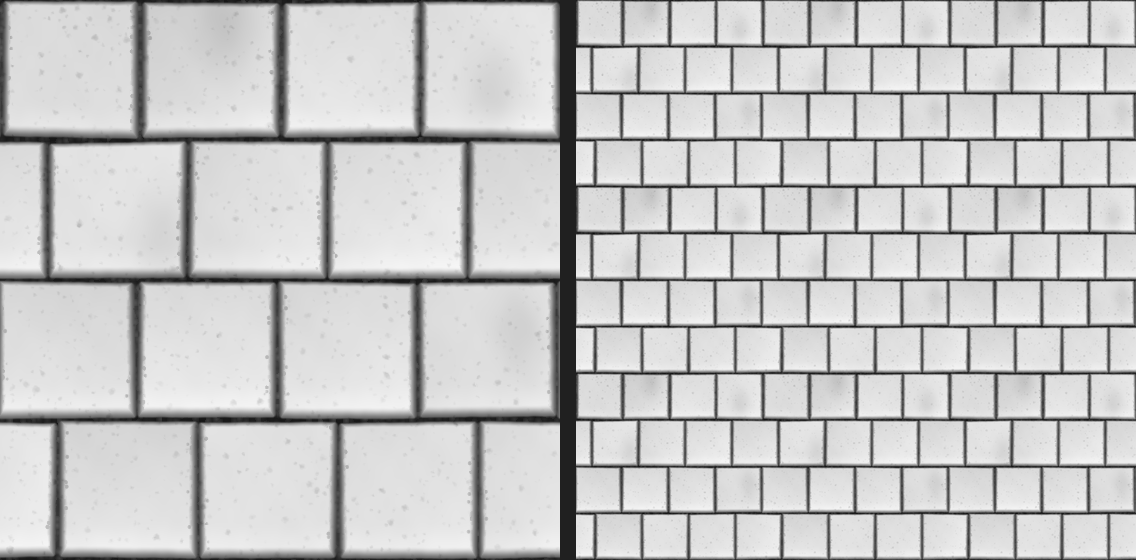
Left: one tile. Right: repeated 3 by 3.
This texture map is drawn by a Shadertoy shader. Its source:

```glsl
// Four by four glazed ceramic tiles in a staggered bond, shaded in greys.
// Each tile is a slightly skewed box with bevels lit per side; wrapped cellular
// noise chips the edges, pits the glaze and dirties the dark joints.

const float TILES = 4.0;
const float TAU = 6.2831853;

vec4 hash4(vec2 p, float seed) {
    vec4 h = fract(vec4(p.xyx, p.y + seed) * vec4(0.1031, 0.1030, 0.0973, 0.1099) + seed * 0.137);
    h += dot(h, h.wzxy + 33.33);
    return fract((h.xxyz + h.yzzw) * h.zywx);
}

// Nearest feature point on a wrapped grid: x = distance, y and z = its random values
vec3 cellular(vec2 uv, float period, float seed) {
    vec2 p = uv * period, cell = floor(p);
    vec3 nearest = vec3(9.0, 0.0, 0.0);
    for (int j = -1; j <= 1; j++)
    for (int i = -1; i <= 1; i++) {
        vec2 corner = cell + vec2(i, j);
        vec4 h = hash4(mod(corner, period), seed);
        float d = length(corner + 0.15 + 0.7 * h.xy - p);
        if (d < nearest.x) nearest = vec3(d, h.zw);
    }
    return nearest;
}

// Layered sines with whole frequencies, so the sum wraps; roughly -1 to 1
float waves(vec2 uv, float freq) {
    vec2 a = uv * TAU * freq;
    return 0.5 * sin(a.x + 1.7 * sin(a.y))
         + 0.3 * sin(2.0 * a.y - a.x + 1.3 * sin(a.x * 3.0))
         + 0.2 * sin(3.0 * a.x + 2.0 * a.y + 2.1);
}

// Scattered pits in the glaze; density is the share of grid cells that hold one
float pits(vec2 uv, float period, float density, float radius, float seed, float pixel) {
    vec2 bend = vec2(waves(uv, 37.0), waves(uv.yx, 41.0)) * 0.0022;
    vec3 c = cellular(uv + bend, period, seed);
    float r = radius * (0.45 + 0.55 * c.z);
    float soft = 0.06 + pixel * period;
    return step(c.y, density) * (1.0 - smoothstep(r - soft, r + soft, c.x)) * (0.4 + 0.6 * c.z);
}

// Grey ramp up a bevel, then a crisp chipped step onto the face
float sideBevel(float dist, float width, float chip, float pixel) {
    float s = dist / width;
    float ramp = mix(0.38, 0.80, smoothstep(0.0, 1.0, s));
    float soft = 0.16 + pixel * TILES / width;
    return mix(ramp, 1.0, smoothstep(1.0 - soft, 1.0 + soft, s - chip));
}

float softBevel(float dist, float width, float dark) {
    return mix(dark, 1.0, smoothstep(-0.15, 1.0, dist / width));
}

// Distances to the left, right, top and bottom sides, skewed by random corner insets
vec4 sideDistances(vec2 q, vec2 id, float wobble) {
    vec4 a = hash4(id, 3.0), b = hash4(id, 7.0);
    vec4 inset = 0.003 + 0.021 * mix(a * a, b * b, vec4(q.yy, q.xx));
    inset.zw += 0.004;
    return vec4(q.x, 1.0 - q.x, q.y, 1.0 - q.y) - inset + wobble;
}

float roundedEdge(vec4 side, float radius) {
    vec2 d = min(side.xz, side.yw);
    return min(radius - length(max(radius - d, 0.0)), min(d.x, d.y));
}

float faceTone(vec2 uv, vec2 q, vec2 id) {
    vec4 h = hash4(id, 11.0), g = hash4(id, 17.0);
    vec2 slope = vec2(0.02, 0.04) + 0.09 * (h.xy - 0.5);
    float tone = 0.878 + 0.045 * (h.z - 0.5) + dot(q - 0.5, slope);
    tone += 0.008 * waves(uv, 5.0) + 0.03 * smoothstep(0.72, 0.93, q.y);
    // Soft smudge on a few tiles
    vec2 away = (q - 0.15 - 0.7 * g.xy) * vec2(5.0, 3.0);
    return tone - 0.07 * step(0.65, g.z) * exp(-dot(away, away));
}

void mainImage(out vec4 fragColor, in vec2 fragCoord) {
    vec2 uv = fragCoord / iResolution.xy;
    float pixel = 1.0 / min(iResolution.x, iResolution.y);

    // Staggered grid, rows counted downwards
    vec2 grid = vec2(uv.x, 1.0 - uv.y) * TILES;
    float row = min(floor(grid.y), TILES - 1.0);
    vec4 stagger = vec4(0.005, 0.34, -0.02, 0.415);
    grid.x -= stagger[int(row)];
    vec2 id = vec2(mod(floor(grid.x), TILES), row);
    vec2 q = vec2(fract(grid.x), grid.y - row);

    // Outline and worn edges
    vec4 side = sideDistances(q, id, 0.0025 * waves(uv, 9.0));
    float edge = roundedEdge(side, 0.025);
    vec3 flake = cellular(uv, 112.0, 23.0);
    float chip = 0.35 * (flake.y - 0.5) * (1.0 - flake.x)
               + 0.55 * step(0.86, flake.z) * smoothstep(0.6, 0.2, flake.x);

    // Light on each bevel; the lower one is broad and rounded
    float light = min(sideBevel(side.x, 0.043, chip, pixel),
                      sideBevel(side.y, 0.047, chip, pixel));
    light = min(light, softBevel(side.z, 0.036 + 0.008 * chip, 0.46));
    light = min(light, softBevel(side.w, 0.085, 0.38));

    // Pitted glaze, thicker in patches
    float patchy = 0.65 + 0.35 * waves(uv, 3.0);
    float wear = pits(uv, 34.0, 0.28, 0.17, 31.0, pixel)
               + 0.8 * pits(uv, 73.0, 0.22, 0.19, 43.0, pixel);
    float tile = faceTone(uv, q, id) * light - 0.14 * wear * patchy;

    // Dark joint with lighter grit, deepest between rows
    vec3 grit = cellular(uv, 90.0, 59.0);
    float across = smoothstep(0.04, 0.0, min(side.z, side.w));
    float joint = mix(0.20, 0.09, across) + 0.16 * grit.y * (1.0 - grit.x);
    float blur = 0.004 + pixel * TILES * 0.7;
    float tone = mix(joint, tile, smoothstep(-blur, blur, edge));
    fragColor = vec4(vec3(clamp(tone, 0.0, 1.0)), 1.0);
}
```
